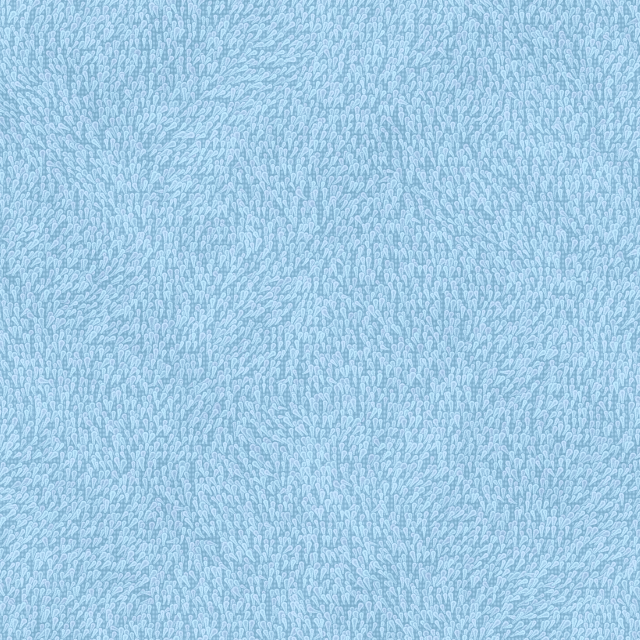
Reproduce this texture procedurally as a WebGL 2 fragment shader.

```glsl
#version 300 es
precision highp float;
// Pale blue terry cloth: leaning yarn loops over a fine woven ground.
#define GRID vec2(100.0, 76.0)  // loops across and up the canvas
#define LOOP_LENGTH 0.0130      // stem to head centre
#define STEM_RADIUS 0.0021
#define HEAD_RADIUS 0.0045
#define YARN 0.0024             // thickness of one strand
#define JITTER 0.75             // scatter of loops inside their cells
#define LEAN_NOISE 0.75         // random lean added to the nap direction
#define WEAVE_COUNT 180.0       // ground threads across the canvas
#define SHADOW_DEPTH 0.22
#define DARK_BLUE vec3(0.40, 0.59, 0.70)
#define MID_BLUE vec3(0.58, 0.75, 0.87)
#define LIGHT_BLUE vec3(0.74, 0.895, 0.985)

uniform vec2 u_resolution;
out vec4 fragColor;

const float TAU = 6.28319;

vec3 hash3(vec2 cell) {
    vec3 p = fract(cell.xyx * vec3(0.1031, 0.1030, 0.0973));
    p += dot(p, p.yxz + 33.33);
    return fract((p.xxy + p.yzz) * p.zyx);
}

// Smooth layered sines, roughly -1 to 1
float drift(vec2 p) {
    return 0.45 * sin(p.x * 1.3 + 1.7 * sin(p.y * 0.9 + 0.6))
         + 0.35 * sin(p.y * 2.1 - p.x * 1.1 + 1.4 * sin(p.x * 1.9))
         + 0.20 * sin(p.x * 3.7 + p.y * 2.9 + 2.0);
}

// Lean of the pile from upright, in radians
float napLean(vec2 p) {
    return 0.15 + 0.65 * drift(p * 6.0) + 0.45 * drift(p.yx * 13.0 + 4.0);
}

float weaveShade(vec2 p) {
    float warp = sin(TAU * WEAVE_COUNT * p.x + 0.6 * sin(p.y * 40.0));
    float weft = sin(TAU * WEAVE_COUNT * 0.8 * p.y + 0.6 * sin(p.x * 50.0));
    return 0.46 + 0.12 * warp + 0.12 * weft + 0.08 * warp * weft;
}

// Paints one loop; cloth.x is the shade, cloth.y the lilac tint
void paintLoop(inout vec2 cloth, vec2 p, vec2 cell, float soft) {
    vec3 rnd = hash3(cell);
    vec3 form = hash3(cell + 217.0);
    vec2 centre = (cell + 0.5 + JITTER * (rnd.xy - 0.5)) / GRID;
    float stray = step(0.93, form.z) * 2.0 * (rnd.x - 0.5);
    float lean = napLean(centre) + LEAN_NOISE * (rnd.z - 0.5) + stray;
    float size = mix(0.8, 1.18, form.x);

    // Teardrop distance: thin stem, round head
    vec2 axis = vec2(sin(lean), cos(lean));
    vec2 q = p - centre;
    float along = dot(q, axis) / size + 0.5 * LOOP_LENGTH;
    float across = dot(q, vec2(axis.y, -axis.x)) / size;
    across += 0.0012 * (form.y - 0.5) * sin(along * 300.0);
    float t = clamp(along / LOOP_LENGTH, 0.0, 1.0);
    float radius = mix(STEM_RADIUS, HEAD_RADIUS * mix(0.8, 1.1, form.y), t * t * (1.5 - 0.5 * t));
    float d = (length(vec2(across, along - t * LOOP_LENGTH)) - radius) * size;

    // Shadow around the loop, then strand with a darker hollow
    cloth.x *= 1.0 - SHADOW_DEPTH * (1.0 - smoothstep(0.0, 0.0022, d));
    float ring = (d + 0.62 * YARN) / (0.62 * YARN);
    float strand = exp(-ring * ring);
    float twist = sin((along + 0.8 * abs(across)) * 1700.0 + rnd.x * TAU);
    float shade = 0.50 + 0.45 * strand + 0.20 * (t - 0.4);
    shade += 0.20 * (rnd.y - 0.5) + 0.05 * twist - 0.05 * across / HEAD_RADIUS;
    float cover = 1.0 - smoothstep(-soft, soft, d);
    cloth = mix(cloth, vec2(shade, t * form.z), cover * 0.95);
}

vec3 clothColour(float shade) {
    float s = clamp(shade, 0.0, 1.05);
    return s < 0.5 ? mix(DARK_BLUE, MID_BLUE, s * 2.0)
                   : mix(MID_BLUE, LIGHT_BLUE, s * 2.0 - 1.0);
}

void main() {
    vec2 p = gl_FragCoord.xy / u_resolution.y;
    float soft = max(0.7 / u_resolution.y, 0.0005);
    vec2 home = floor(p * GRID);
    vec2 cloth = vec2(weaveShade(p), 0.0);

    // Upper rows first, so each head lies over the stems above it
    for (int row = 2; row >= -2; row--) {
        for (int col = -2; col <= 2; col++) {
            paintLoop(cloth, p, home + vec2(col, row), soft);
        }
    }

    // Broad unevenness of the pile and faint lilac on the heads
    float shade = cloth.x + 0.05 * drift(p * 9.0 + 2.0) + 0.03 * drift(p * 31.0);
    vec3 colour = clothColour(shade);
    colour += vec3(0.03, -0.02, 0.0) * (cloth.y - 0.2);
    fragColor = vec4(colour, 1.0);
}
```
